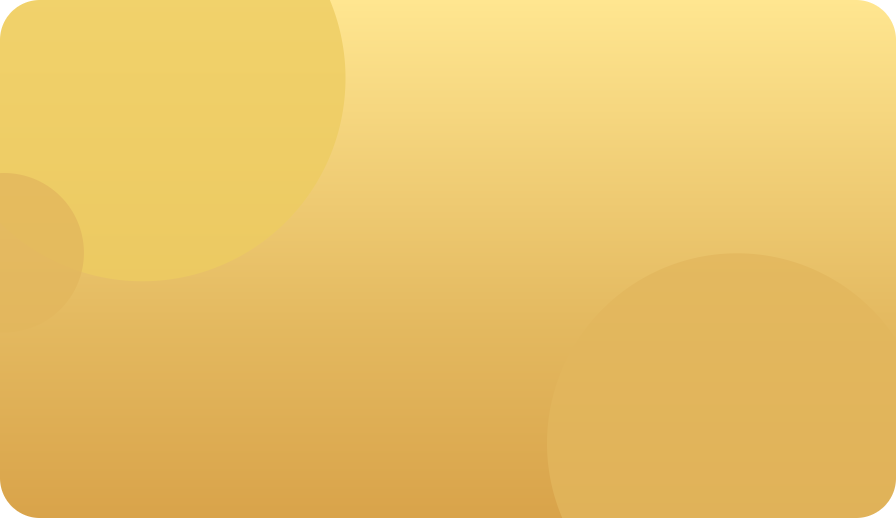
Give the GLSL for this background, as a WebGL 2 fragment shader.

```glsl
#version 300 es
precision highp float;
// A golden card with rounded corners: a vertical three-stop gradient
// overlaid with three large translucent discs cut off by the card edges.
// Lengths are in canvas heights, with the origin at the lower left.

#define CORNER_RADIUS 0.077
#define MID_STOP 0.38
#define DISC_OPACITY 0.78

uniform vec2 u_resolution;
out vec4 fragColor;

const vec3 PAPER = vec3(1.0);
const vec3 CREAM = vec3(1.0, 0.902, 0.565);
const vec3 HONEY = vec3(0.893, 0.727, 0.377);
const vec3 AMBER = vec3(0.85, 0.64, 0.29);
const vec3 LEMON = vec3(0.929, 0.80, 0.378);
const vec3 SAND = vec3(0.887, 0.715, 0.364);

// Antialiased coverage of a signed distance, one pixel wide
float coverage(float dist) {
    return clamp(0.5 - dist * u_resolution.y, 0.0, 1.0);
}

float roundedBox(vec2 p, vec2 halfSize, float radius) {
    vec2 q = abs(p) - halfSize + radius;
    return length(max(q, 0.0)) + min(max(q.x, q.y), 0.0) - radius;
}

vec3 backdrop(float height) {
    vec3 lower = mix(AMBER, HONEY, clamp(height / MID_STOP, 0.0, 1.0));
    return mix(lower, CREAM, clamp((height - MID_STOP) / (1.0 - MID_STOP), 0.0, 1.0));
}

vec3 addDisc(vec3 base, vec2 p, vec2 center, float radius, vec3 tint) {
    float mask = coverage(length(p - center) - radius);
    return mix(base, tint, mask * DISC_OPACITY);
}

void main() {
    vec2 p = gl_FragCoord.xy / u_resolution.y;
    vec2 halfSize = 0.5 * vec2(u_resolution.x / u_resolution.y, 1.0);

    // Gradient and discs, back to front
    vec3 color = backdrop(p.y);
    color = addDisc(color, p, vec2(0.275, 0.849), 0.392, LEMON);
    color = addDisc(color, p, vec2(1.423, 0.144), 0.367, SAND);
    color = addDisc(color, p, vec2(0.008, 0.512), 0.154, SAND);

    // Rounded card outline
    float card = coverage(roundedBox(p - halfSize, halfSize, CORNER_RADIUS));
    fragColor = vec4(mix(PAPER, color, card), 1.0);
}
```
